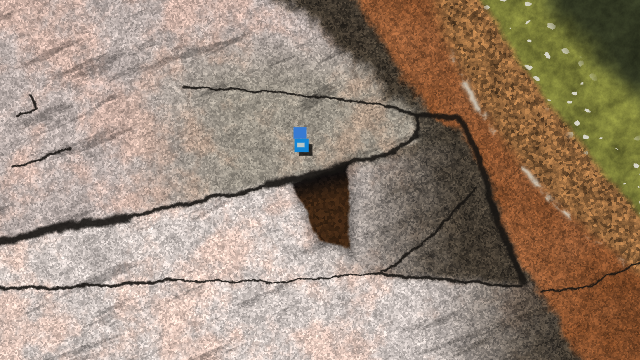
Reproduce this texture procedurally as a WebGL 1 fragment shader.

```glsl
precision highp float;
uniform vec2 u_resolution;
vec2 q;
float dark = 0.;

vec2 hash2(vec2 c) {
  return fract(sin(vec2(dot(c, vec2(127.1, 311.7)), dot(c, vec2(269.5, 183.3)))) * 43758.5);
}

// x: distance to the nearest cell point, y: random value of that cell
vec2 cells(vec2 p) {
  vec2 best = vec2(9., 0.);
  for (int j = -1; j <= 1; j++)
    for (int i = -1; i <= 1; i++) {
      vec2 c = floor(p) + vec2(float(i), float(j));
      vec2 h = hash2(c);
      float d = length(c + h - p);
      if (d < best.x) best = vec2(d, fract(h.x * 7.3 + h.y * 3.1));
    }
  return best;
}

float waves(vec2 p) {
  float sum = 0., amp = .5;
  for (int i = 0; i < 6; i++) {
    sum += amp * sin(p.x + 1.6 * sin(p.y * .8)) * sin(p.y + 1.3 * sin(p.x * .7));
    p = mat2(1.6, 1.2, -1.2, 1.6) * p + 1.7;
    amp *= .62;
  }
  return sum;
}

float segment(vec2 a, vec2 b) {
  vec2 ab = b - a;
  return length(q - a - ab * clamp(dot(q - a, ab) / dot(ab, ab), 0., 1.));
}

// Darkens along a bent line a-b-c of half width w
void crack(vec4 ab, vec2 c, float w) {
  float d = min(segment(ab.xy, ab.zw), segment(ab.zw, c));
  dark = max(dark, 1. - smoothstep(w * .4, w + .016, d));
}

float box(vec2 p, vec2 center, vec2 halfSize) {
  vec2 d = abs(p - center) - halfSize;
  return 1. - smoothstep(-.008, .008, max(d.x, d.y));
}

void main() {
  // Canvas spans 7.68 by 4.32 units, y pointing down
  vec2 uv = gl_FragCoord.xy / u_resolution;
  vec2 p = vec2(uv.x, 1. - uv.y) * vec2(7.68, 4.32);
  float broad = waves(p * 1.7 + 3.), mottle = waves(p * 6.), rough = waves(p * 19.);
  float grain = cells(p * 48.).y, pebble = cells(p * 30.).y;
  q = p + .035 * vec2(mottle, waves(p * 7. + 5.)) + .012 * rough;

  // Dry granite, brighter lower left, greyer on the middle slab
  float lower = smoothstep(-.1, .1, q.y - 2.93 + .22 * q.x);
  float slab = smoothstep(1.2, 3., q.x) * smoothstep(.2, 1.2, q.y);
  vec3 color = mix(vec3(.76, .71, .69), vec3(.63, .6, .55), slab);
  color = mix(color, vec3(.84, .8, .78), lower);
  color *= mix(vec3(1), vec3(1.03, .95, .91), smoothstep(-.2, .7, broad + .5 * mottle));
  color *= 1. + .06 * broad + .1 * mottle + .15 * rough;
  color *= .82 + .32 * grain;
  float groove = waves(vec2(p.x * 2. + p.y, p.y * 8. + p.x * 3.));
  color *= 1. - .25 * smoothstep(.3, .65, groove);

  // Wet dark rock: narrow tongue above, block and apron below
  float below = smoothstep(-.06, .06, q.y - 2. + .3 * (q.x - 4.1));
  below = max(below, smoothstep(4.95, 5.1, q.x));
  float wetEdge = 3.6 + 1.2 * smoothstep(3.25, 3.45, q.y);
  wetEdge = mix(3.2 + 1.15 * q.y, wetEdge, below);
  float wet = smoothstep(0., mix(.4, 2.1, below), q.x - wetEdge + .15 * mottle);
  color = mix(color, vec3(.23, .2, .16) * (.65 + .65 * grain + .35 * rough), wet * .95);

  // Pool in the triangular hollow
  float pool = max(q.x - 4.18, 2.23 - .36 * (q.x - 3.45) - q.y);
  pool = max(pool, .43 * (q.y - 2.44 - 2.1 * (q.x - 3.63)));
  pool = max(pool, q.y - 2.9 - .3 * (q.x - 3.9));
  float lit = smoothstep(2.1, 2.45, p.y + .25 * (p.x - 3.8));
  vec3 poolColor = mix(vec3(.06, .05, .05), vec3(.24, .15, .08), lit);
  color *= .7 + .3 * smoothstep(0., .14, pool);
  color = mix(poolColor * (.75 + .5 * pebble), color, smoothstep(-.02, .025, pool));

  // Orange algae band and its gravelly outer strip
  float bulge = smoothstep(1.35, 1.55, q.y) * (1. - smoothstep(1.9, 3.1, q.y));
  float algae = q.x - 4.25 - .63 * q.y - .26 * bulge;
  float gravel = q.x - 5.2 - .2 * q.y - .165 * q.y * q.y;
  float shore = q.x - 5.75 - .6 * q.y - .055 * q.y * q.y;
  vec3 rust = mix(vec3(.47, .27, .14), vec3(.62, .39, .24), .5 + .5 * broad);
  rust *= .78 + .36 * grain + .2 * rough;
  vec3 stones = vec3(.57, .4, .24) * (.65 + .6 * pebble + .3 * rough);
  rust = mix(rust, stones, smoothstep(-.1, .15, gravel));
  color = mix(color, rust, smoothstep(-.06, .1, algae + .06 * mottle));

  // Green shallows falling off to dark water
  float deep = smoothstep(-.25, .3, p.x - 6.55 - .85 * p.y + .18 * broad);
  vec3 water = mix(vec3(.48, .49, .22), vec3(.19, .21, .13), deep);
  water *= 1. + .22 * mottle + .18 * rough;
  color = mix(color, water, smoothstep(-.05, .09, shore));

  // Long ledge and its loop
  crack(vec4(-.1, 2.92, .6, 2.75), vec2(1.5, 2.62), .06);
  crack(vec4(1.5, 2.62, 2.4, 2.4), vec2(3.3, 2.21), .02);
  crack(vec4(3.2, 2.22, 3.65, 2.13), vec2(4.12, 2), .055);
  crack(vec4(4.1, 1.98, 4.7, 1.84), vec2(5, 1.63), .03);
  crack(vec4(5, 1.63, 5.03, 1.42), vec2(4.65, 1.26), .015);
  crack(vec4(4.65, 1.26, 3.6, 1.13), vec2(2.2, 1.05), .006);
  // Lower seam and the step beside the algae
  crack(vec4(-.1, 3.46, 1.4, 3.43), vec2(2.1, 3.36), .015);
  crack(vec4(2.1, 3.36, 3.4, 3.38), vec2(4.5, 3.29), .003);
  crack(vec4(4.5, 3.29, 5.3, 3.35), vec2(6.25, 3.43), .014);
  crack(vec4(5, 1.4, 5.5, 1.4), vec2(5.76, 1.9), .03);
  crack(vec4(5.76, 1.9, 5.9, 2.45), vec2(6.28, 3.4), .045);
  crack(vec4(5.7, 2.25, 5.2, 2.82), vec2(4.6, 3.27), .01);
  // Short splits
  crack(vec4(.15, 2, .5, 1.9), vec2(.85, 1.78), .008);
  crack(vec4(.2, 1.38, .45, 1.3), vec2(.38, 1.15), .01);
  crack(vec4(6.5, 3.5, 7, 3.45), vec2(7.7, 3.15), .004);
  color = mix(color, vec3(.09, .08, .07), dark * .9);

  // Foam flecks on the shallows and along the gravel line
  vec2 fleck = cells(q * vec2(5.5, 8));
  float foam = smoothstep(-.1, .1, shore) * (1. - smoothstep(.5, .9, shore));
  foam *= 1. - smoothstep(-.04, .04, fleck.x - .7 * fleck.y + .4);
  float line = exp(-gravel * gravel * 500.) * smoothstep(.05, .4, waves(p * 3. + 1.));
  color = mix(color, vec3(.84, .83, .78), max(foam, line * .8));

  // Small open blue case with its shadow
  color *= 1. - .75 * box(p, vec2(3.67, 1.8), vec2(.08, .07));
  color = mix(color, vec3(.22, .48, .82), box(p, vec2(3.6, 1.595), vec2(.078, .07)));
  color = mix(color, vec3(.08, .52, .83), box(p, vec2(3.62, 1.745), vec2(.085, .08)));
  color = mix(color, vec3(.72, .78, .78), box(p, vec2(3.61, 1.74), vec2(.045, .027)));

  gl_FragColor = vec4(color, 1.);
}
```
